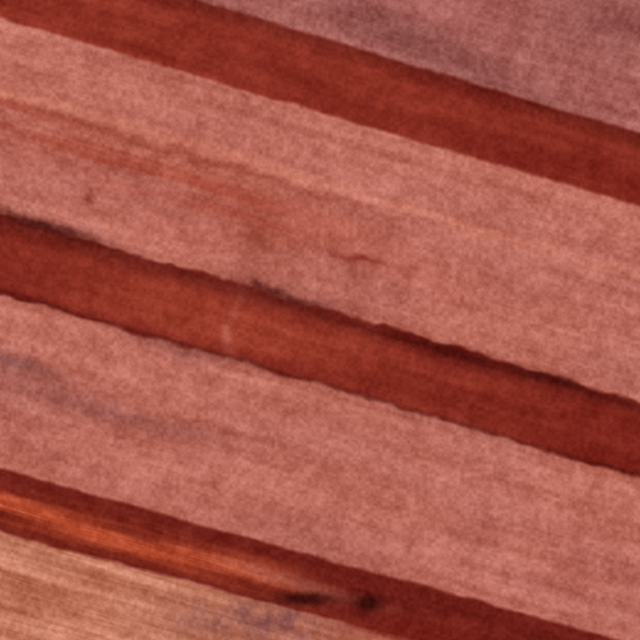
Reproduce this texture procedurally as a Shadertoy shader.

```glsl
// Weathered sandstone strata: pale pink beds crossed by three tilted dark red layers.
// Each layer lies between two sloped lines roughened by noise; sheared streaks,
// soft stains, knots and fine grain give the worn stone surface.

const float SLOPE = 0.29;          // fall of the beds from left to right
const float EDGE_SOFT = 0.0045;    // blur of the layer borders
const float EDGE_ROUGH = 0.009;    // wander of the layer borders
const float STREAK_AMOUNT = 0.13;
const float MOTTLE_AMOUNT = 0.12;
const float GRAIN_AMOUNT = 0.13;

const vec3 PALE   = vec3(0.735, 0.420, 0.360);
const vec3 MAUVE  = vec3(0.610, 0.355, 0.345);
const vec3 TAN    = vec3(0.740, 0.460, 0.355);
const vec3 ASH    = vec3(0.490, 0.270, 0.260);
const vec3 RED    = vec3(0.480, 0.140, 0.105);
const vec3 RUST   = vec3(0.600, 0.230, 0.165);
const vec3 ORANGE = vec3(0.740, 0.310, 0.190);
const vec3 DARK   = vec3(0.270, 0.065, 0.055);

float hash(vec2 p) {
    vec3 q = fract(vec3(p.xyx) * 0.1031);
    q += dot(q, q.yzx + 33.33);
    return fract((q.x + q.y) * q.z);
}

float noise(vec2 p) {
    vec2 i = floor(p), f = fract(p);
    f = f * f * (3.0 - 2.0 * f);
    return mix(mix(hash(i), hash(i + vec2(1, 0)), f.x),
               mix(hash(i + vec2(0, 1)), hash(i + vec2(1, 1)), f.x), f.y);
}

float fbm(vec2 p) {
    float sum = 0.0, amp = 0.5;
    for (int i = 0; i < 4; i++) {
        sum += amp * noise(p);
        p = mat2(1.6, 1.2, -1.2, 1.6) * p + 7.3;
        amp *= 0.5;
    }
    return sum / 0.9375;
}

// Soft elliptical spot
float spot(vec2 p, vec2 center, vec2 size) {
    vec2 d = (p - center) / size;
    return exp(-dot(d, d));
}

float above(float d) { return smoothstep(-EDGE_SOFT, EDGE_SOFT, d); }

// Coverage between two lines, each given as (height at left, slope)
float layer(vec2 p, vec2 top, vec2 bottom) {
    return above(p.y - top.x - top.y * p.x) * above(bottom.x + bottom.y * p.x - p.y);
}

void mainImage(out vec4 fragColor, in vec2 fragCoord) {
    vec2 uv = fragCoord / iResolution.xy;
    vec2 p = vec2(uv.x, 1.0 - uv.y);              // depth grows downward
    vec2 b = vec2(p.x, p.y - SLOPE * p.x);        // coordinates along the beds

    // Surface noise
    float streak = fbm(vec2(b.x * 5.0, b.y * 75.0)) - 0.5;
    float broad = fbm(vec2(b.x * 4.0, b.y * 13.0) + 20.0) - 0.5;
    float mottle = fbm(p * 42.0) - 0.5;
    float grain = 0.6 * noise(p * 155.0) + 0.4 * noise(p * 260.0 + 9.0) - 0.5;
    float rough = noise(p * vec2(28.0, 35.0)) + 0.5 * noise(p * 75.0) - 0.75;
    vec2 e = p + vec2(0.0, EDGE_ROUGH * rough * 0.5);
    vec2 w = b + vec2(0.02, 0.012) * vec2(mottle, rough);

    // Pale beds
    vec3 col = mix(PALE, MAUVE, 0.25 * smoothstep(-0.1, 0.3, broad));
    float upperCorner = above(0.12 + 0.3 * p.x - 0.16 - p.y);
    col = mix(col, MAUVE, 0.65 * upperCorner);
    float cornerShade = spot(vec2(p.x, p.y - 0.45 * p.x), vec2(0.66, -0.225), vec2(0.18, 0.035));
    col = mix(col, ASH, upperCorner * (0.55 * cornerShade + 0.4 * spot(p, vec2(0.97, 0.03), vec2(0.12, 0.06))));

    // Ridge and worn streaks in the middle bed
    float ridge = exp(-pow((w.y - 0.141) / 0.009, 2.0));
    float ridgeShade = exp(-pow((w.y - 0.158) / 0.007, 2.0));
    col += vec3(0.09, 0.075, 0.055) * ridge * (0.65 + broad);
    col = mix(col, RUST * 0.9, 0.45 * ridgeShade * smoothstep(0.8, 0.3, p.x));
    float worn = spot(b, vec2(0.05, 0.19), vec2(0.35, 0.035)) + 0.6 * spot(b, vec2(0.42, 0.235), vec2(0.22, 0.05));
    col = mix(col, RUST, clamp(worn * (0.35 + 2.2 * streak), 0.0, 0.75));
    float stain = spot(p, vec2(0.405, 0.36), vec2(0.035, 0.09));
    col = mix(col, RUST * 0.85, clamp(stain * (0.25 + 1.6 * mottle), 0.0, 0.6));
    float marks = spot(w, vec2(0.56, 0.242), vec2(0.05, 0.006)) + spot(w, vec2(0.135, 0.27), vec2(0.006, 0.012));
    col = mix(col, RED, 0.6 * min(marks, 1.0));

    // Ashen streaks in the lower bed
    float ash = spot(w, vec2(0.02, 0.562), vec2(0.08, 0.018)) + 0.7 * spot(w, vec2(0.17, 0.595), vec2(0.15, 0.017));
    ash += 0.7 * spot(w, vec2(0.29, 0.464), vec2(0.09, 0.014));
    col = mix(col, ASH, clamp(ash * (0.65 + streak), 0.0, 0.8));

    // Tan ground in the bottom left corner
    float ground = above(p.y - 0.831 - 0.265 * p.x);
    col = mix(col, TAN + 0.25 * streak, ground * 0.85);
    col = mix(col, ASH, ground * clamp(spot(p, vec2(0.42, 0.965), vec2(0.12, 0.04)) * (0.65 + 2.0 * mottle), 0.0, 0.9));

    // Upper layer
    float upper = layer(e, vec2(-0.092, 0.3), vec2(0.029, 0.293));
    vec3 upperCol = mix(RED, RUST, clamp(0.3 + 1.6 * broad + 0.5 * spot(b, vec2(0.68, -0.03), vec2(0.2, 0.03)), 0.0, 0.8));
    upperCol = mix(upperCol, DARK, 0.35 * smoothstep(0.035, 0.0, e.y + 0.092 - 0.3 * e.x));
    col = mix(col, upperCol, upper);

    // Middle layer with a rusty heart, dark rim and pale crack
    float middle = layer(e + vec2(0.0, 0.006 * rough), vec2(0.335, 0.29), vec2(0.458, 0.288));
    float heart = spot(b, vec2(0.33, 0.405), vec2(0.24, 0.05));
    vec3 middleCol = mix(RED, RUST, clamp(0.15 + heart + broad, 0.0, 1.0));
    middleCol = mix(middleCol, DARK, 0.4 * exp(-pow((b.y - 0.345) / 0.014, 2.0)));
    float crack = spot(p, vec2(0.365 + 0.012 * sin(p.y * 45.0), 0.51), vec2(0.009, 0.05));
    middleCol = mix(middleCol, PALE, 0.45 * crack);
    col = mix(col, middleCol, middle);
    float rim = spot(w, vec2(0.07, 0.332), vec2(0.10, 0.010)) + spot(w, vec2(0.44, 0.332), vec2(0.07, 0.008));
    rim += spot(w, vec2(0.70, 0.349), vec2(0.06, 0.010)) + spot(w, vec2(0.87, 0.341), vec2(0.06, 0.010));
    col = mix(col, DARK, clamp(rim * (0.65 + 1.2 * mottle), 0.0, 0.85));
    col = mix(col, DARK, 0.4 * exp(-pow((e.y - 0.456 - 0.288 * e.x) / 0.005, 2.0)));

    // Lower layer with a glowing orange seam and dark knots
    float lower = layer(e, vec2(0.732, 0.277), vec2(0.831, 0.265));
    float across = (e.y - 0.732 - 0.277 * e.x) / (0.099 - 0.012 * e.x);
    float seam = exp(-pow((across - 0.58) / 0.25, 2.0)) * smoothstep(0.62, 0.25, p.x);
    vec3 lowerCol = mix(mix(RED, DARK, 0.25), ORANGE, clamp(seam * (0.85 + 1.8 * streak), 0.0, 1.0));
    lowerCol = mix(lowerCol, PALE * 0.9, 0.55 * spot(b, vec2(0.46, 0.777), vec2(0.13, 0.012)));
    col = mix(col, lowerCol, lower);
    col = mix(col, RED, 0.75 * spot(p, vec2(0.64, 0.985), vec2(0.12, 0.028)));
    float knots = spot(p, vec2(0.475, 0.936), vec2(0.045, 0.010)) + spot(p, vec2(0.575, 0.943), vec2(0.020, 0.012));
    col = mix(col, DARK * 0.8, clamp(knots * 1.1, 0.0, 0.9));

    // Shared stone texture
    float texture_ = STREAK_AMOUNT * streak + MOTTLE_AMOUNT * mottle + GRAIN_AMOUNT * grain;
    col += texture_ * mix(vec3(0.75, 0.5, 0.42), vec3(1.0), smoothstep(0.15, 0.4, col.g));
    fragColor = vec4(clamp(col, 0.0, 1.0), 1.0);
}
```
